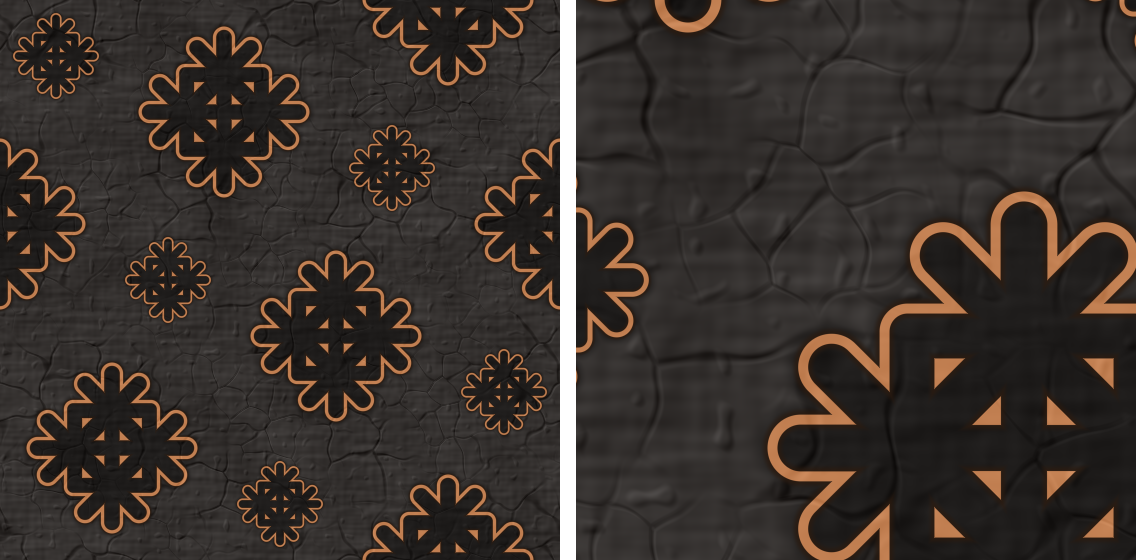
Left, the full canvas; right, a detail of the centre.
This pattern is drawn by a three.js fragment shader. Its source:

```glsl
// Copper-outlined petal medallions, large and small, on cracked dark plaster.
varying vec2 vUv;

#define GRID 5.0            // lattice units per tile
#define LARGE_RADIUS 0.1523 // in tile widths
#define SMALL_RADIUS 0.0765
#define LINE_HALF 0.0195    // in medallion radii
#define RELIEF 0.085
#define CRACK_DARK 0.06
#define PLASTER vec3(0.205, 0.191, 0.184)
#define COPPER vec3(0.76, 0.50, 0.32)
#define RIM vec3(0.17, 0.105, 0.06)

vec2 hash2(vec2 c) {
  vec2 h = vec2(dot(c, vec2(127.1, 311.7)), dot(c, vec2(269.5, 183.3)));
  return fract(sin(h) * 43758.55);
}

// Gradient noise that wraps at the tile edge
float corner(vec2 cell, vec2 f, vec2 cells) {
  float angle = 6.2832 * hash2(mod(cell, cells)).x;
  return dot(vec2(cos(angle), sin(angle)), f);
}

float noise(vec2 uv, vec2 cells) {
  vec2 p = uv * cells, i = floor(p), f = p - i;
  vec2 w = f * f * f * (f * (f * 6.0 - 15.0) + 10.0), o = vec2(1.0, 0.0);
  return mix(
    mix(corner(i, f, cells), corner(i + o, f - o, cells), w.x),
    mix(corner(i + o.yx, f - o.yx, cells), corner(i + 1.0, f - 1.0, cells), w.x), w.y);
}

// Thin lines along the borders of scattered cells
float cellBorder(vec2 uv, float cells) {
  vec2 p = uv * cells, i = floor(p);
  float nearest = 9.0, second = 9.0;
  for (int y = -1; y <= 1; y++)
    for (int x = -1; x <= 1; x++) {
      vec2 c = i + vec2(x, y);
      float d = length(c + hash2(mod(c, cells)) - p);
      second = min(second, max(nearest, d));
      nearest = min(nearest, d);
    }
  return 1.0 - smoothstep(0.01, 0.08, second - nearest);
}

float cracks(vec2 uv) {
  vec2 warp = vec2(noise(uv, vec2(24.0)), noise(uv + 0.37, vec2(24.0)));
  vec2 p = uv + 0.018 * warp;
  float patches = noise(uv + 0.11, vec2(6.0));
  return cellBorder(p, 13.0) * smoothstep(-0.12, 0.25, patches)
       + 0.7 * cellBorder(p + 0.23, 21.0) * smoothstep(0.0, 0.3, -patches);
}

float surfaceHeight(vec2 uv) {
  float rough = 0.6 * noise(uv, vec2(30.0)) + 0.5 * noise(uv, vec2(70.0));
  float fibre = 0.35 * noise(uv, vec2(22.0, 125.0));
  float lumps = smoothstep(0.3, 0.55, noise(uv + 0.19, vec2(58.0)));
  return rough + fibre + 0.8 * lumps - 0.7 * cracks(uv);
}

// Medallion of outer radius 1
float capsule(vec2 p, vec2 a, vec2 b, float r) {
  vec2 pa = p - a, ba = b - a;
  return length(pa - ba * clamp(dot(pa, ba) / dot(ba, ba), 0.0, 1.0)) - r;
}

vec2 medallion(vec2 p) { // x: outline, y: inner triangles
  vec2 q = abs(p);
  if (q.x > q.y) q = q.yx;
  vec2 b = q - 0.455;
  float body = length(max(b, 0.0)) + min(b.y, 0.0) - 0.09;
  float straightPetal = capsule(q, vec2(0.0), vec2(0.0, 0.872), 0.111);
  float slantedPetal = capsule(q, vec2(0.103, 0.538), vec2(0.316, 0.752), 0.111);
  float diagonal = (q.x + q.y) * 0.7071;
  float outer = max(q.y - 0.35, 0.411 - diagonal);
  float inner = max(0.09 - q.x, diagonal - 0.207);
  return vec2(min(body, min(straightPetal, slantedPetal)), min(outer, inner));
}

// Offset from the nearest point of a slanted square lattice
vec2 latticeOffset(vec2 p) {
  vec2 u = vec2(1.0, -2.0), v = vec2(2.0, 1.0);
  vec2 k = vec2(dot(p, u), dot(p, v)) / 5.0;
  k -= floor(k + 0.5);
  return k.x * u + k.y * v;
}

void main() {
  // Weathered plaster, lit from the upper left
  vec2 toLight = 0.0013 * vec2(-1.0, 1.0);
  float relief = surfaceHeight(vUv - toLight) - surfaceHeight(vUv + toLight);
  float tone = 0.04 * noise(vUv, vec2(9.0)) + 0.05 * noise(vUv + 0.4, vec2(9.0, 95.0))
             + 0.025 * noise(vUv, vec2(110.0, 12.0));
  vec3 color = PLASTER + tone + RELIEF * relief - CRACK_DARK * cracks(vUv);

  // Large medallions on the lattice, small ones at its cell centres
  vec2 p = vUv * GRID - vec2(4.0, 0.0);
  vec2 large = medallion(latticeOffset(p) / (GRID * LARGE_RADIUS));
  vec2 small = medallion(latticeOffset(p - vec2(1.5, -0.5)) / (GRID * SMALL_RADIUS));
  bool isLarge = large.x < small.x;
  vec2 d = isLarge ? large : small;
  float aa = fwidth(vUv.x) / (isLarge ? LARGE_RADIUS : SMALL_RADIUS);

  // Dark fill with a soft halo, then brown rim and copper line
  color *= mix(0.58, 1.0, smoothstep(-0.01, 0.1, d.x));
  float line = min(abs(d.x) - LINE_HALF, d.y);
  color = mix(color, RIM, 0.8 * (1.0 - smoothstep(0.0, 0.03, line)));
  float ink = 1.0 - smoothstep(-0.7 * aa, 0.7 * aa, line);
  color = mix(color, COPPER + 0.06 * relief, ink);
  gl_FragColor = vec4(clamp(color, 0.0, 1.0), 1.0);
}
```
